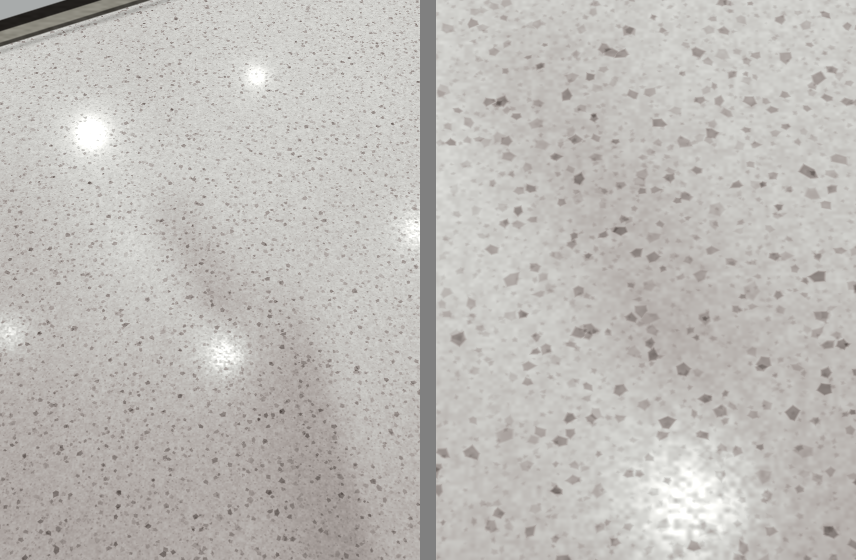
Left: the whole. Right: its middle third, enlarged.
A WebGL 2 fragment shader for this texture:

```glsl
#version 300 es
precision highp float;
// Polished pale stone floor with grey chips, soft shadows, lamp glare and a dark corner trim.
uniform vec2 u_resolution;
out vec4 fragColor;

float hash(vec2 p) {
  vec3 h = fract(vec3(p.xyx) * vec3(0.1031, 0.1030, 0.0973));
  h += dot(h, h.yzx + 33.33);
  return fract((h.x + h.y) * h.z);
}

float noise(vec2 p) {
  vec2 cell = floor(p), f = fract(p);
  f = f * f * (3.0 - 2.0 * f);
  float low = mix(hash(cell), hash(cell + vec2(1, 0)), f.x);
  float high = mix(hash(cell + vec2(0, 1)), hash(cell + vec2(1, 1)), f.x);
  return mix(low, high, f.y);
}

// Irregular five-sided chip, negative inside
float chipDistance(vec2 d, float radius, float seed) {
  float turn = seed * 6.283;
  float angle = turn * 3.0;
  d = mat2(cos(angle), sin(angle), -sin(angle), cos(angle)) * d;
  d.x *= 0.7 + 0.5 * fract(seed * 7.0);
  float edge = -1.0;
  for (int i = 0; i < 5; i++) {
    float a = (float(i) + 0.6 * fract(seed * (13.0 + float(i) * 5.0))) * 1.2566;
    edge = max(edge, dot(d, vec2(cos(a), sin(a))) - radius * (0.75 + 0.45 * fract(seed * (29.0 + float(i) * 3.0))));
  }
  return edge;
}

// Darkness of one scattered chip layer; size and blur are in cells
float chips(vec2 p, float share, float size, float blur) {
  vec2 cell = floor(p);
  float dark = 0.0;
  for (int y = -1; y <= 1; y++)
    for (int x = -1; x <= 1; x++) {
      vec2 id = cell + vec2(x, y);
      if (hash(id + 71.0) > share) continue;
      vec2 centre = id + 0.1 + 0.8 * vec2(hash(id + 13.0), hash(id + 37.0));
      float radius = size * mix(0.45, 1.15, hash(id + 53.0));
      float edge = chipDistance(p - centre, radius, hash(id + 5.0));
      float depth = mix(0.3, 1.0, pow(hash(id + 91.0), 1.3));
      dark = max(dark, depth * (1.0 - smoothstep(-blur, blur, edge)));
    }
  return dark;
}

// Tight lamp reflection with a wide faint halo
float glare(vec2 p, vec2 centre, float radius) {
  float d = length(p - centre) / radius;
  return exp(-d * d) + 0.3 * exp(-d * d * 0.18);
}

float segmentDistance(vec2 p, vec2 a, vec2 b) {
  vec2 ab = b - a;
  return length(p - a - ab * clamp(dot(p - a, ab) / dot(ab, ab), 0.0, 1.0));
}

void main() {
  vec2 p = gl_FragCoord.xy / u_resolution.x;
  float pixel = 1.0 / u_resolution.x;
  float blur = max(0.0011, 0.6 * pixel);

  // Floor plane receding towards the top
  vec2 ground = vec2(p.x - 0.5, p.y) / (1.5 - 0.45 * p.y) + 4.0;

  // Broad light and shadows
  float light = mix(0.672, 0.807, smoothstep(0.05, 0.95, p.y));
  light += 0.035 * (noise(p * 3.5 + 8.0) - 0.5);
  light -= 0.035 * (1.0 - smoothstep(0.0, 0.35, p.x)) * exp(-pow((p.y - 0.72) / 0.25, 2.0));
  float streak = segmentDistance(p, vec2(0.42, 0.82), vec2(0.52, 0.62));
  light -= 0.065 * exp(-streak * streak / 0.004);
  float sheen = segmentDistance(p, vec2(0.31, 0.76), vec2(0.48, 0.55));
  light += 0.03 * exp(-sheen * sheen / 0.003);
  float side = p.x - (0.88 - 0.25 * p.y);
  float shade = smoothstep(-0.28, -0.05, side) * (1.0 - smoothstep(-0.03, 0.03, side));
  light -= 0.06 * shade * (1.0 - smoothstep(0.45, 0.7, p.y));
  light += 0.035 * smoothstep(0.0, 0.08, side) * (1.0 - smoothstep(0.3, 0.8, p.y));

  // Fine mottling and chips in three sizes
  light += 0.055 * (noise(ground * 330.0) - 0.5) + 0.05 * (noise(ground * 150.0 + 9.0) - 0.5);
  light -= 0.10 * chips(ground * 155.0, 0.5, 0.22, blur * 145.0);
  light -= 0.20 * chips(ground * 75.0 + 17.0, 0.42, 0.23, blur * 70.0);
  light -= 0.25 * chips(ground * 48.0 + 31.0, 0.42, 0.19, blur * 45.0);

  // Lamp reflections broken up by the surface grain
  float lamps = glare(p, vec2(0.217, 1.016), 0.036) + 0.65 * glare(p, vec2(0.611, 1.151), 0.022);
  float rough = 0.8 * glare(p, vec2(0.535, 0.488), 0.042) + 0.6 * glare(p, vec2(0.995, 0.785), 0.04);
  rough += 0.5 * glare(p, vec2(0.02, 0.54), 0.036);
  light += 0.34 * lamps + rough * (0.12 + 0.3 * noise(ground * 260.0 + 3.0));

  // Warm tint that fades in the brightest parts
  vec3 colour = light + vec3(0.03 * (1.0 - smoothstep(0.6, 0.85, light)), 0.0, -0.015);

  // Sloping trim across the upper left corner
  float trim = (p.y - 1.222 - 0.31 * p.x) / 1.047;
  float soft = max(0.002, pixel);
  float grit = 0.08 * (noise(p * vec2(60.0, 180.0)) - 0.5);
  colour -= 0.13 * exp(-pow((trim + 0.012) / 0.006, 2.0));
  colour = mix(colour, vec3(0.25, 0.24, 0.22) + grit, smoothstep(-soft, soft, trim));
  colour = mix(colour, vec3(0.55, 0.54, 0.50) + grit, smoothstep(-soft, soft, trim - 0.009));
  colour = mix(colour, vec3(0.13, 0.12, 0.11) + grit * 0.4, smoothstep(-soft, soft, trim - 0.035));
  colour = mix(colour, vec3(0.66, 0.67, 0.67), smoothstep(-soft, soft, trim - 0.06));

  fragColor = vec4(clamp(colour, 0.0, 1.0), 1.0);
}
```
